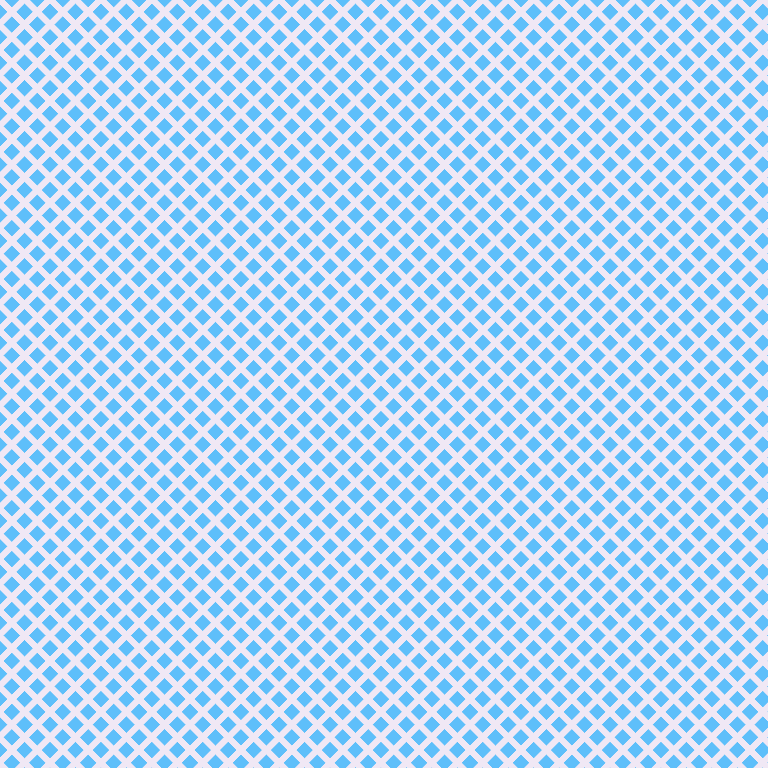
Reproduce this pattern procedurally as a WebGL 1 fragment shader.

```glsl
precision highp float;

uniform vec2 u_resolution;

const float CELLS = 512.0 / 12.0; // lattice cells per canvas height, along each diagonal

void main() {
  float unit = min(u_resolution.x, u_resolution.y);
  vec2 p = gl_FragCoord.xy / unit;
  p.y = u_resolution.y / unit - p.y; // lattice is anchored at the top left corner

  // Square lattice turned by 45 degrees
  vec2 diagonal = vec2(p.x + p.y, p.x - p.y) * 0.70710678 * CELLS + vec2(0.07, 0.0);
  vec2 fromCentre = abs(fract(diagonal) - 0.5);

  // Signed distance to the blue diamond inside each cell, negative inside
  float diamond = max(fromCentre.x, fromCentre.y) - 0.324;

  // Narrow ramp keeps the small diamonds crisp
  float edge = 0.35 * CELLS / unit;
  float line = smoothstep(-edge, edge, diamond);

  vec3 blue = vec3(0.37, 0.75, 0.98);
  vec3 paleLilac = vec3(0.94, 0.91, 0.96);
  gl_FragColor = vec4(mix(blue, paleLilac, line), 1.0);
}
```
